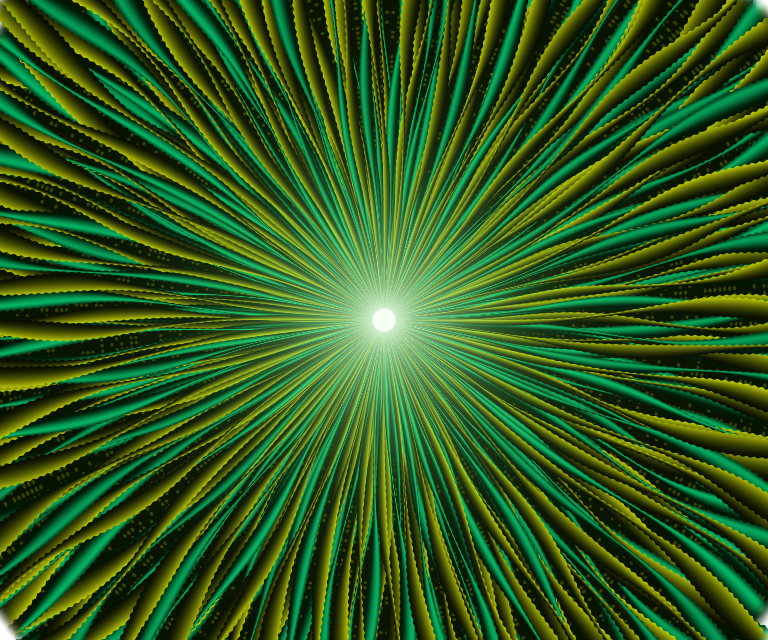
Write a WebGL 2 fragment shader that draws this background.

```glsl
#version 300 es
precision highp float;
// Radial burst of glossy green and olive blades around a white core.
// Layers of angular cells each hold one wavering, tapered blade, drawn
// from back to front; a pale glow then covers the centre.

uniform vec2 u_resolution;
out vec4 outColor;

const float TAU = 6.2831853;
const int LAYERS = 6;
const float BLADES = 52.0;         // blades per layer
const float HALF_WIDTH = 0.235;    // in angular cells
const float WAVER = 0.2;
const float TOOTH_SIZE = 0.035;
const float TOOTH_RATE = 85.0;
const float SPECKLE_RATE = 130.0;
const float CORE_RADIUS = 0.018;   // in canvas heights
const float GLOW_FALLOFF = 10.5;
const float RIM_RADIUS = 0.762;

const vec3 GAP = vec3(0.03, 0.07, 0.0);
const vec3 SPECKLE = vec3(0.20, 0.25, 0.0);
const vec3 GREEN_DARK = vec3(0.0, 0.09, 0.02);
const vec3 GREEN_LIGHT = vec3(0.02, 0.70, 0.39);
const vec3 OLIVE_DARK = vec3(0.03, 0.05, 0.0);
const vec3 OLIVE_LIGHT = vec3(0.76, 0.81, 0.02);
const vec3 HAZE = vec3(0.03, 0.22, 0.04);
const vec3 GLOW = vec3(0.78, 0.93, 0.76);
const vec3 CORE = vec3(0.96, 1.0, 0.95);

float hash(vec2 p) {
    return fract(sin(dot(p, vec2(127.1, 311.7))) * 4375.85);
}

// Blade colour in rgb and coverage in a.
vec4 blade(float angle, float radius, float layer) {
    float skew = (hash(vec2(layer, 7.3)) - 0.5) * 2.0;
    float turn = angle / TAU * BLADES + layer * 0.5 + hash(vec2(layer, 2.1)) * 0.4 + skew * radius;
    float id = mod(floor(turn), BLADES);
    float seed = hash(vec2(id, layer));
    float phase = TAU * hash(vec2(id + 9.0, layer));

    // Wavering centre line, swelling width and a finely toothed edge
    float centre = WAVER * sin(radius * 11.0 + phase);
    float tooth = TOOTH_SIZE * (abs(fract(radius * TOOTH_RATE + seed) - 0.5) * 2.0 - 0.5);
    float width = HALF_WIDTH * (0.58 + 0.42 * sin(radius * 15.0 + phase * 2.0));
    float across = fract(turn) - 0.5 - centre;
    float pixel = BLADES / (TAU * max(radius, 0.01) * u_resolution.y);
    float edge = abs(across) - width - tooth * smoothstep(0.1, 0.35, radius);
    float cover = 1.0 - smoothstep(-0.7 * pixel, 0.7 * pixel, edge);
    cover *= 1.0 - smoothstep(RIM_RADIUS - 0.015, RIM_RADIUS + 0.015, radius + 0.04 * (seed - 0.5));

    // One flank falls into shadow, the other catches the light
    float isOlive = mod(layer, 2.0);
    float flank = clamp(0.5 + 0.5 * across / max(width, 0.01), 0.0, 1.0);
    float greenLight = smoothstep(0.1, 0.75, flank) * (1.0 - 0.65 * smoothstep(0.75, 1.0, flank));
    float light = mix(greenLight, pow(flank, 1.7), isOlive);
    light *= 0.82 + 0.18 * seed;
    vec3 dark = mix(GREEN_DARK, OLIVE_DARK, isOlive);
    vec3 bright = mix(GREEN_LIGHT, OLIVE_LIGHT, isOlive);
    return vec4(mix(dark, bright, light), cover);
}

// Fine dotted grain that follows the rays.
float speckle(float angle, float radius) {
    vec2 cell = vec2(angle / TAU * BLADES * 6.0, radius * SPECKLE_RATE);
    vec2 q = fract(cell) - 0.5;
    float lit = step(0.6, hash(mod(floor(cell), BLADES * 6.0)));
    return lit * (1.0 - smoothstep(0.2, 0.45, length(q)));
}

void main() {
    vec2 p = (gl_FragCoord.xy - 0.5 * u_resolution) / u_resolution.y;
    float radius = length(p);
    float angle = atan(p.y, p.x + 1e-6);

    // Dark speckled gaps, opening to white past the rim
    vec3 color = mix(GAP, SPECKLE, speckle(angle, radius) * smoothstep(0.15, 0.3, radius));
    color = mix(color, vec3(1.0), smoothstep(RIM_RADIUS - 0.025, RIM_RADIUS + 0.005, radius));

    for (int i = 0; i < LAYERS; i++) {
        vec4 b = blade(angle, radius, float(i));
        color = mix(color, b.rgb, b.a);
    }

    // Green haze, pale glow and softly bounded core
    color += HAZE * exp(-radius * radius * 22.0);
    float glow = exp(-max(radius - 0.012, 0.0) * GLOW_FALLOFF);
    color = mix(color, GLOW, glow);
    color = mix(color, CORE, 0.45 * exp(-radius * radius * 900.0));
    float soft = 1.5 / u_resolution.y;
    color = mix(color, CORE, 1.0 - smoothstep(CORE_RADIUS - soft, CORE_RADIUS + soft, radius));
    outColor = vec4(clamp(color, 0.0, 1.0), 1.0);
}
```
